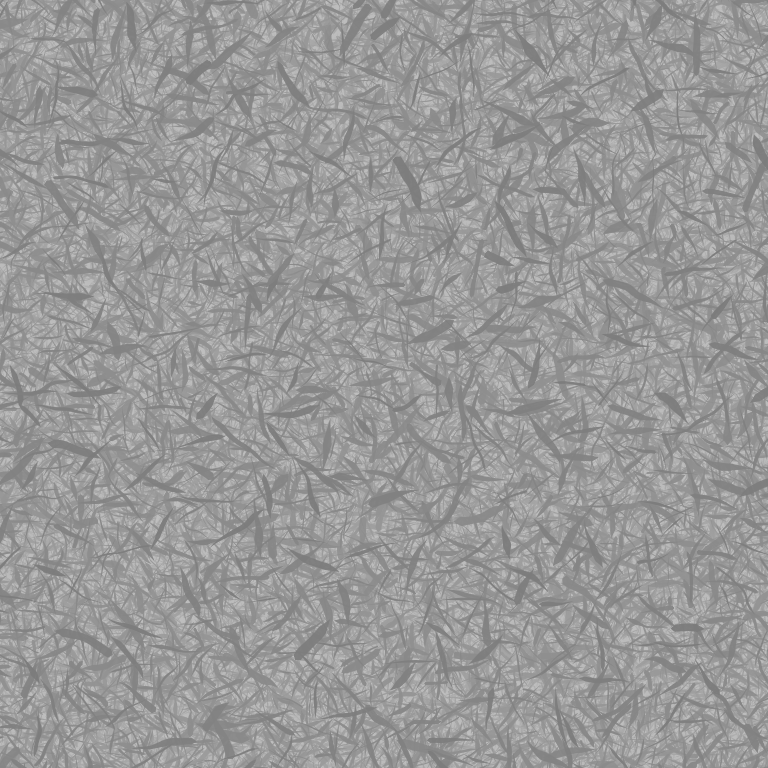
Give the GLSL for this texture, as a WebGL 2 fragment shader.

```glsl
#version 300 es
precision highp float;

uniform vec2 u_resolution;
out vec4 fragColor;

const int LAYERS = 22;
const float BASE_SHADE = 0.735;
const float FRONT_SHADE = 0.50;
const float SHADE_RANGE = 0.185;

vec4 hash4(vec3 key) {
    vec4 q = fract(key.xyzx * vec4(0.1031, 0.1030, 0.0973, 0.1099));
    q += dot(q, q.wzxy + 33.33);
    return fract((q.xxyz + q.yzzw) * q.zywx);
}

mat2 rotation(float angle) {
    float c = cos(angle), s = sin(angle);
    return mat2(c, s, -s, c);
}

float cornerSlope(vec2 corner, vec2 offset, float seed) {
    vec2 gradient = hash4(vec3(corner, seed)).xy * 2.0 - 1.0;
    return dot(gradient, offset);
}

float gradientNoise(vec2 p, float seed) {
    vec2 i = floor(p), f = fract(p);
    vec2 u = f * f * f * (f * (f * 6.0 - 15.0) + 10.0);
    vec2 e = vec2(1.0, 0.0);
    float low = mix(cornerSlope(i, f, seed), cornerSlope(i + e.xy, f - e.xy, seed), u.x);
    float high = mix(cornerSlope(i + e.yx, f - e.yx, seed), cornerSlope(i + e.xx, f - e.xx, seed), u.x);
    return mix(low, high, u.y);
}

// Coverage of a bent sliver along x; each end has its own taper length
float sliver(vec2 p, float halfLength, float halfWidth, vec2 taper, float bend, float pixel) {
    float along = p.x / halfLength;
    float across = abs(p.y + bend * (p.x * p.x - 0.3 * halfLength * halfLength));
    vec2 ends = clamp(vec2(1.0 - along, 1.0 + along) / taper, 0.0, 1.0);
    float w = halfWidth * ends.x * ends.y;
    float inside = min(w, across + 0.5 * pixel) - max(-w, across - 0.5 * pixel);
    float cap = clamp(0.5 + (halfLength - abs(p.x)) / pixel, 0.0, 1.0);
    return clamp(inside / pixel, 0.0, 1.0) * cap;
}

// Paints one scattered sheet of slivers, one per cell, over the given shade
float paintLayer(float below, vec2 p, float shade, float seed, float pixel) {
    vec2 home = floor(p);
    float result = below;
    for (int y = -1; y <= 1; y++) {
        for (int x = -1; x <= 1; x++) {
            vec2 cell = home + vec2(x, y);
            vec4 place = hash4(vec3(cell, seed));
            vec4 form = hash4(vec3(cell + 71.0, seed + 37.0));
            vec2 local = rotation(place.z * 6.2832) * (p - cell - place.xy);
            float halfLength = mix(0.42, 0.93, place.w);
            float halfWidth = mix(0.025, 0.125, form.x * form.x);
            vec2 taper = mix(vec2(0.06), vec2(1.5), form.yz);
            float bend = (form.w - 0.5) * 0.36;
            float cover = sliver(local, halfLength, halfWidth, taper, bend, pixel);
            float tone = shade + (fract(form.w * 17.0) - 0.5) * 0.032;
            result = mix(result, tone, cover * 0.93);
        }
    }
    return result;
}

void main() {
    float scale = min(u_resolution.x, u_resolution.y);
    vec2 uv = gl_FragCoord.xy / scale;

    // Pale ground with faint mottling
    float shade = BASE_SHADE + 0.03 * gradientNoise(uv * 60.0, 5.0);

    // Small pale slivers at the back, large dark ones in front
    for (int i = 0; i < LAYERS; i++) {
        float index = float(i);
        float level = index / float(LAYERS - 1);
        float fine = i % 3 == 1 ? 1.6 : 1.0;
        float cells = mix(50.0, 21.0, level) * fine;
        vec2 p = rotation(index * 2.4) * uv * cells + index * 3.71;

        // Gentle warp for uneven outlines
        vec2 warp = vec2(gradientNoise(p * 1.4, index + 11.0), gradientNoise(p * 1.4, index + 53.0));
        float tone = FRONT_SHADE + SHADE_RANGE * pow(1.0 - level, 0.72);
        shade = paintLayer(shade, p + 0.14 * warp, tone, index + 1.0, cells / scale);
    }

    fragColor = vec4(vec3(shade), 1.0);
}
```
